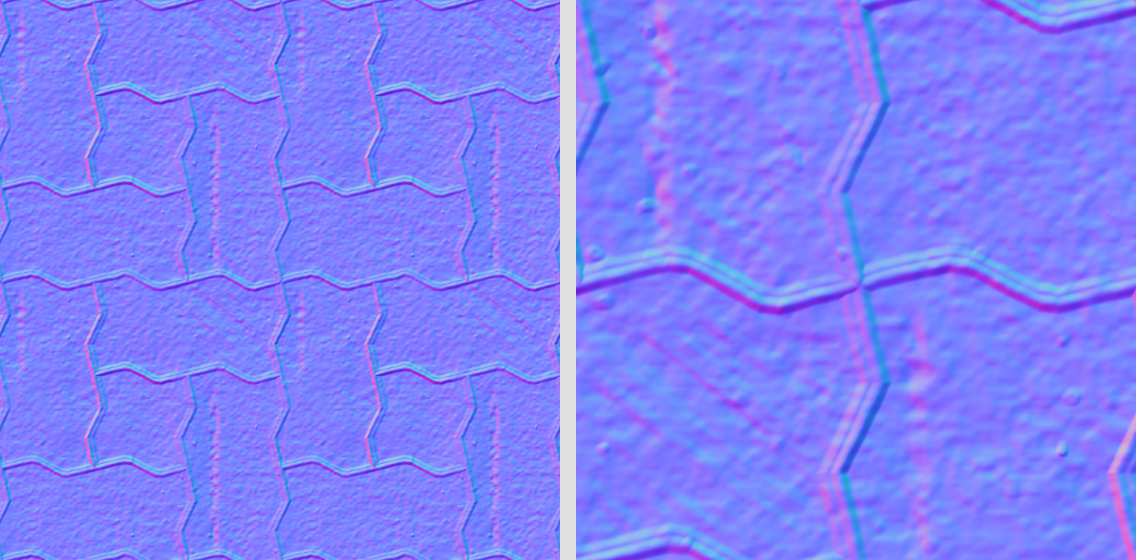
Left: the whole. Right: its middle third, enlarged.
A Shadertoy shader for this texture map:

```glsl
float hash(vec2 c) {
    vec3 p = fract(c.xyx * 0.1031);
    p += dot(p, p.yzx + 33.33);
    return fract((p.x + p.y) * p.z);
}

// Value noise that wraps every three units of q
float noise(vec2 q, vec2 frequency) {
    vec2 p = q * frequency, i = floor(p), f = p - i;
    f = f * f * f * (f * (f * 6.0 - 15.0) + 10.0);
    vec2 lo = mod(i, 3.0 * frequency), hi = mod(i + 1.0, 3.0 * frequency);
    return mix(mix(hash(lo), hash(vec2(hi.x, lo.y)), f.x),
               mix(hash(vec2(lo.x, hi.y)), hash(hi), f.x), f.y);
}

// Interlocking edge: one bend out and one bend in per unit
float zigzag(float t) {
    float u = fract(t) - 0.5;
    return -sign(u) * min(0.47 * abs(u), 0.225 * (0.5 - abs(u)));
}

// Stepped wall on the negative side, steep wall on the positive side
float grooveProfile(float d, float ledge) {
    return d > 0.0 ? smoothstep(0.004, 0.040, d)
                   : 0.55 * smoothstep(0.45 * ledge, ledge, -d) + 0.45 * smoothstep(0.0, 0.4 * ledge, -d);
}

// Pinwheel layout: the second and third lines each skip one cell
bool hasJoint(float line, float cell) {
    return line < 0.5 || (line < 1.5 ? cell < 1.5 : cell > 0.5);
}

float box(vec2 p, vec2 center, vec2 halfSize) {
    vec2 m = 1.0 - smoothstep(halfSize * 0.7, halfSize, abs(p - center));
    return m.x * m.y;
}

float joints(vec2 q, vec2 paver) {
    vec2 line = floor(paver + 0.5);
    vec2 d = paver - line + 0.008 * (noise(q, vec2(9.0)) - 0.5);
    vec2 cell = mod(floor(paver), 3.0);
    line = mod(line, 3.0);
    float height = 1.0;
    if (hasJoint(line.x, cell.y))
        height = grooveProfile(line.x == 1.0 ? -d.x : d.x, 0.084);
    if (hasJoint(mod(3.0 - line.y, 3.0), cell.x))
        height = min(height, grooveProfile(d.y, 0.072));
    // Deeper around the single square paver
    float depth = mix(0.012, 0.026, noise(q + 0.13, vec2(3.0)));
    return height * (depth + 0.010 * box(q, vec2(1.3, 1.35), vec2(0.65, 0.75)));
}

float pits(vec2 q) {
    vec2 g = q * 6.0, id = mod(floor(g), 18.0);
    float radius = mix(0.12, 0.28, hash(id + 31.0));
    vec2 center = mix(vec2(0.3), vec2(0.7), vec2(hash(id + 7.0), hash(id + 19.0)));
    float ragged = length(fract(g) - center) + 0.2 * (noise(q, vec2(23.0)) - 0.5);
    float dent = 1.0 - smoothstep(0.0, radius, ragged);
    return dent * step(0.8, hash(id + 53.0)) * mix(0.002, 0.010, hash(id + 71.0));
}

// Rising strip beside a joint that ends in a crumbled drop
float bevel(float x, float width, vec2 q) {
    float edge = x - width + 0.07 * (noise(q, vec2(15.0)) - 0.5);
    float crumbs = noise(q, vec2(22.0)) * (1.0 - smoothstep(0.01, 0.06, abs(x - width)));
    return 0.11 * clamp(x, 0.0, width) * (1.0 - smoothstep(-0.06, 0.06, edge)) + 0.009 * crumbs;
}

float grain(vec2 q) {
    float h = 0.004 * noise(q, vec2(6.0, 7.0)) + 0.0068 * noise(q, vec2(13.0, 17.0));
    h += 0.0042 * noise(vec2(q.x + q.y, q.x - q.y), vec2(17.0, 11.0));
    h += 0.0040 * noise(q, vec2(25.0, 32.0));
    return h * mix(0.8, 1.3, noise(q, vec2(3.0)));
}

float surface(vec2 q) {
    vec2 bend = q - 0.028;
    float roundedBend = 0.5 * (zigzag(bend.x - 0.035) + zigzag(bend.x + 0.035));
    vec2 paver = q - 0.012 - vec2(zigzag(bend.y), -1.1 * roundedBend);
    float h = joints(q, paver) - pits(q) + grain(q);

    // Worn strips
    h += bevel(q.x - 0.03, 0.18, q) * box(q, vec2(0.1, 0.55), vec2(0.5, 0.5));
    h += bevel(q.x - 2.05, 0.25, q) * box(q, vec2(2.2, 2.05), vec2(0.6, 1.0));

    // Diagonal and level scratches
    float across = q.y - 0.78 * q.x + 3.0;
    h += 0.010 * noise(vec2(across, q.x), vec2(19.0, 2.0)) * box(q, vec2(2.48, 0.52), vec2(0.46, 0.4));
    h += 0.012 * noise(q, vec2(3.0, 17.0)) * box(q, vec2(1.68, 2.62), vec2(0.3, 0.2));
    return h;
}

void mainImage(out vec4 fragColor, in vec2 fragCoord) {
    // Two repeats each way, three cells per repeat, y pointing down
    vec2 uv = fragCoord / iResolution.xy;
    vec2 q = mod(vec2(uv.x, 1.0 - uv.y) * 6.0, 3.0);

    // Surface slope encoded as a normal
    vec2 e = vec2(0.006, 0.0);
    vec2 slope = vec2(surface(q + e.xy) - surface(q - e.xy),
                      surface(q + e.yx) - surface(q - e.yx)) / (2.0 * e.x);
    vec3 normal = normalize(vec3(-slope, 1.0));
    fragColor = vec4(normal * 0.5 + 0.5, 1.0);
}
```
